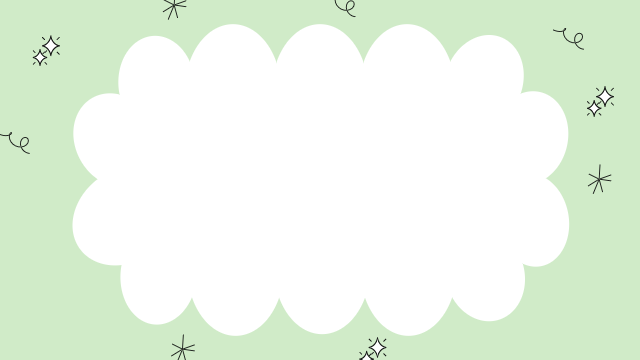
This background is drawn by a Shadertoy shader. Its source:

```glsl
// A white scalloped cloud panel on pale green, ringed by small ink doodles.
// The panel is a union of skewed ellipses and two boxes; the doodles are
// distance fields: concave stars, ray bursts and a looping parametric curl.

#define CANVAS_HEIGHT 432.0
#define GREEN vec3(0.815, 0.923, 0.785)
#define PAPER vec3(1.0)
#define INK vec3(0.09, 0.10, 0.09)
#define PEN 0.55
#define STAR_PEN 0.75
#define STAR_SIZE 11.5
#define CURL_STEPS 36

// Lobes as (centre, half extents), clockwise from the upper left
const vec4 CORNERS[4] = vec4[4](
    vec4(188.0, 331.0, 46.0, 58.0), vec4(580.5, 334.0, 48.0, 56.0),
    vec4(582.0, 102.5, 48.0, 56.0), vec4(190.5, 102.5, 46.0, 60.0));
const vec4 SIDES[4] = vec4[4](
    vec4(139.8, 263.5, 51.8, 56.5), vec4(635.5, 266.5, 46.5, 56.0),
    vec4(639.0, 168.0, 44.0, 56.0), vec4(151.0, 173.5, 64.0, 60.0));
const float CORNER_SKEW[4] = float[4](-0.04, 0.135, -0.1, 0.05);
const float SIDE_SKEW[4] = float[4](-0.15, 0.09, -0.09, 0.2);

// Doodle positions
const vec2 SPARKLES[3] = vec2[3](vec2(61, 377), vec2(726, 316), vec2(453, 15));
const vec2 BURSTS[3] = vec2[3](vec2(209, 426), vec2(719, 217), vec2(219, 13));
const vec2 CURLS[3] = vec2[3](vec2(685, 385), vec2(20, 260), vec2(411, 424));
const vec2 RAYS[7] = vec2[7](vec2(1, 17), vec2(14, 5), vec2(14, -2),
    vec2(4, -15), vec2(-7, -17), vec2(-13, -8), vec2(-12, 6));

float segment(vec2 p, vec2 a, vec2 b) {
    vec2 ab = b - a;
    return length(p - a - ab * clamp(dot(p - a, ab) / dot(ab, ab), 0.0, 1.0));
}

float box(vec2 p, vec2 halfSize) {
    vec2 q = abs(p) - halfSize;
    return max(q.x, q.y);
}

// Ellipse with fixed extents, leaned by a skew in -1..1
float lobe(vec2 p, vec4 shape, float skew) {
    vec2 q = (p - shape.xy) / shape.zw;
    float norm = 1.0 - skew * skew;
    float f = (dot(q, q) - 2.0 * skew * q.x * q.y) / norm - 1.0;
    vec2 slope = 2.0 * (q - skew * q.yx) / (norm * shape.zw);
    return f / max(length(slope), 1e-4);
}

float cloud(vec2 p) {
    float d = min(box(p - vec2(385.5, 217.0), vec2(238.5, 100.0)),
                  box(p - vec2(385.0, 216.0), vec2(155.0, 139.0)));
    for (int i = 0; i < 4; i++) {
        d = min(d, lobe(p, CORNERS[i], CORNER_SKEW[i]));
        d = min(d, lobe(p, SIDES[i], SIDE_SKEW[i]));
    }
    for (int i = -1; i <= 1; i++) {
        float k = float(i);
        float lift = 2.0 * (1.0 - abs(k));
        d = min(d, lobe(p, vec4(384.0 + 104.5 * k, 322.0, 58.0, 81.0), 0.0));
        d = min(d, lobe(p, vec4(386.5 + 103.75 * k, 110.0 + lift, 58.0, 81.0), 0.0));
    }
    return d;
}

// Four-pointed star bounded by circular arcs
float star(vec2 p, float size) {
    vec2 q = abs(p * vec2(1.15, 1.0));
    float arc = size * length(vec2(0.25, 1.25)) - length(q - 1.25 * size);
    return max(arc, max(q.x, q.y) - size);
}

float burst(vec2 p) {
    float d = 1e3;
    for (int i = 0; i < 7; i++) d = min(d, segment(p, vec2(0), RAYS[i]));
    return d;
}

// Drifting circular motion whose radius swells, giving two loops
vec2 curlPoint(float t) {
    float phase = 12.56637 * t, ease = t * (1.0 - t);
    vec2 drift = vec2(-21.0 + 36.0 * t + 40.0 * ease * (1.0 - t),
                      11.0 - 12.0 * t - 11.0 * t * t * t * t);
    return drift + (18.0 + 32.0 * t) * ease * vec2(sin(phase), -cos(phase));
}

float curl(vec2 p) {
    float d = max(length(p) - 26.0, 2.0);
    if (d > 2.0) return d;
    vec2 last = curlPoint(0.0);
    for (int i = 1; i <= CURL_STEPS; i++) {
        vec2 next = curlPoint(float(i) / float(CURL_STEPS));
        d = min(d, segment(p, last, next));
        last = next;
    }
    return d;
}

void mainImage(out vec4 fragColor, in vec2 fragCoord) {
    float pixel = CANVAS_HEIGHT / iResolution.y;
    vec2 p = fragCoord * pixel;
    float ink = 1e3, white = cloud(p);

    for (int i = 0; i < 3; i++) {
        ink = min(ink, min(burst(p - BURSTS[i]), curl(p - CURLS[i])) - PEN);
        // Each sparkle is a large star with a smaller one below left
        for (int j = 0; j < 2; j++) {
            float size = STAR_SIZE * (1.0 - 0.2 * float(j));
            vec2 q = p - SPARKLES[i] + vec2(13.0, 14.0) * float(j);
            float shape = star(q, size);
            white = min(white, shape);
            float tick = segment(abs(q), vec2(0.66 * size), vec2(0.87 * size));
            ink = min(ink, min(abs(shape) - STAR_PEN, tick - PEN));
        }
    }

    vec3 color = mix(GREEN, PAPER, clamp(0.5 - white / pixel, 0.0, 1.0));
    color = mix(color, INK, clamp(0.5 - ink / pixel, 0.0, 1.0));
    fragColor = vec4(color, 1.0);
}
```
